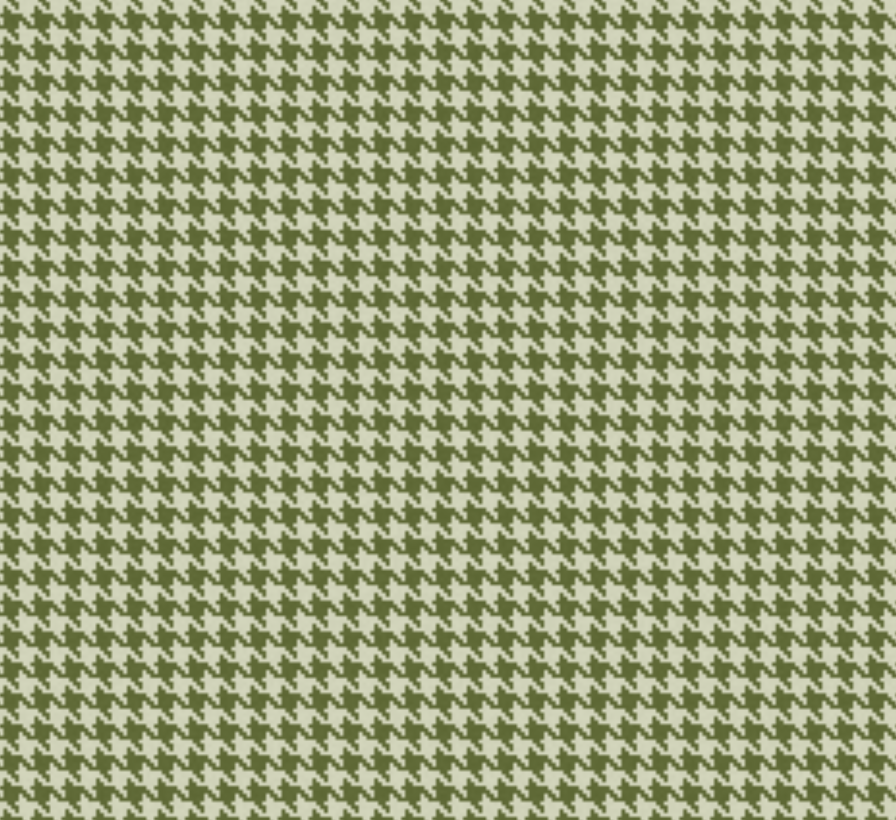
Reproduce this pattern procedurally as a WebGL 2 fragment shader.

```glsl
#version 300 es
precision highp float;
// Green and cream houndstooth cloth, built as a 2/2 twill of four-thread bands.

#define REPEATS 29.0                      // checks across the canvas width
#define THREADS 8.0                       // threads in one check
#define PHASE vec2(0.9, 4.8)              // corner of the first green block, in threads
#define SOFTNESS 0.85                     // width of the blurred edge, in threads
#define GRAIN 0.022                       // brightness variation between threads
#define GREEN vec3(0.372, 0.412, 0.212)
#define CREAM vec3(0.818, 0.828, 0.728)

uniform vec2 u_resolution;
out vec4 fragColor;

float hash(vec2 p) {
    vec3 q = fract(p.xyx * vec3(0.1031, 0.1030, 0.0973));
    q += dot(q, q.yzx + 33.33);
    return fract((q.x + q.y) * q.z);
}

// Colour of one crossing: the warp or weft thread that lies on top.
vec3 crossing(vec2 id) {
    vec2 isGreen = 1.0 - step(THREADS * 0.5, mod(id, THREADS));
    float warpOnTop = 1.0 - step(2.0, mod(id.x + id.y, 4.0));
    float green = mix(isGreen.y, isGreen.x, warpOnTop);
    return mix(CREAM, GREEN, green) + GRAIN * (hash(id + 64.0) - 0.5);
}

void main() {
    float threadsPerWidth = REPEATS * THREADS;
    vec2 p = gl_FragCoord.xy / u_resolution.x * threadsPerWidth - PHASE;

    // Blend the four nearest crossings over a soft edge at least a pixel wide.
    float pixel = threadsPerWidth / u_resolution.x;
    float edge = clamp(SOFTNESS, min(pixel, 1.0), 1.0);
    vec2 id = floor(p - 0.5);
    vec2 blend = clamp((fract(p - 0.5) - 0.5) / edge + 0.5, 0.0, 1.0);
    vec3 lower = mix(crossing(id), crossing(id + vec2(1.0, 0.0)), blend.x);
    vec3 upper = mix(crossing(id + vec2(0.0, 1.0)), crossing(id + 1.0), blend.x);

    fragColor = vec4(mix(lower, upper, blend.y), 1.0);
}
```
